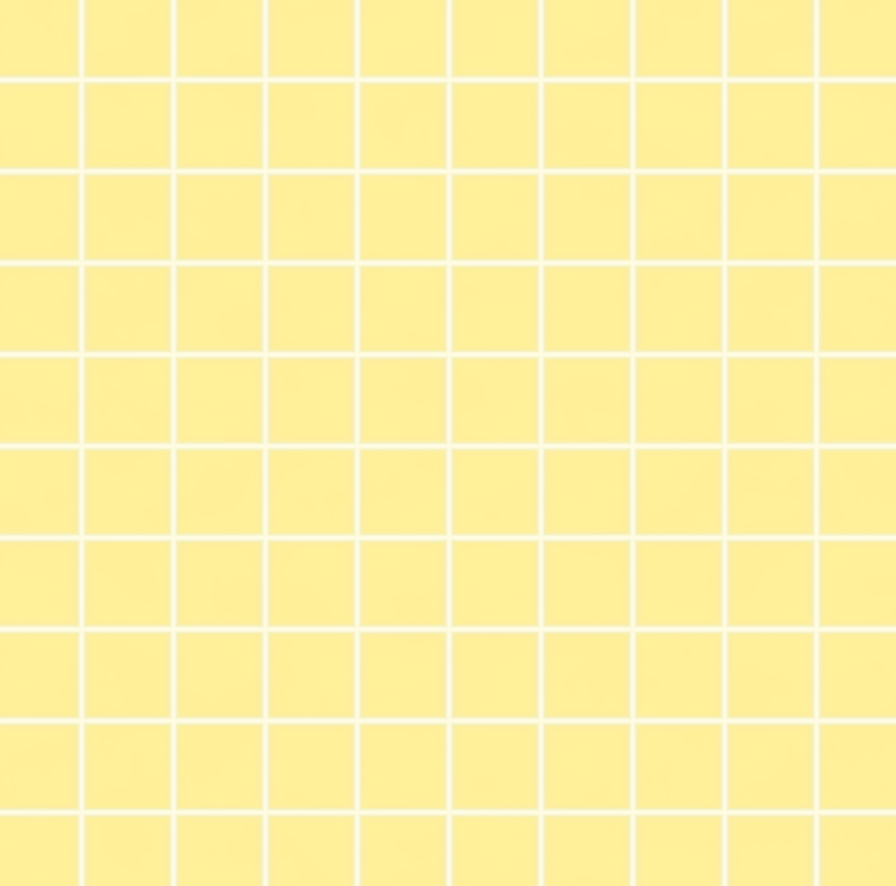
Write a Shadertoy shader that draws this pattern.

```glsl
// Lengths are fractions of the canvas height.
const vec2 PITCH = vec2(0.10368, 0.10336);
const vec2 FIRST_LINE = vec2(0.0922, 0.0830);
const float LINE_CORE = 0.0006;
const float LINE_EDGE = 0.0070;
const float BLEED_REACH = 0.015;
const float MOTTLE = 0.006;
const vec3 TILE_COLOR = vec3(1.0, 0.94, 0.60);
const vec3 BLEED_COLOR = vec3(0.985, 0.925, 0.65);
const vec3 LINE_COLOR = vec3(1.0, 0.988, 0.89);
const vec3 EDGE_DIP = vec3(0.030, 0.012, 0.0);

float hash(vec2 p) {
    return fract(sin(dot(p, vec2(127.1, 311.7))) * 4375.5);
}

// Slow uneven tone from layered sines, about -1 to 1
float layeredSines(vec2 p) {
    float sum = 0.0;
    float weight = 0.5;
    for (int i = 0; i < 4; i++) {
        sum += weight * sin(p.x + 1.7 * sin(p.y)) * cos(p.y - 0.6 * p.x);
        p = mat2(1.6, 1.2, -1.2, 1.6) * p + 2.3;
        weight *= 0.6;
    }
    return sum;
}

void mainImage(out vec4 fragColor, in vec2 fragCoord) {
    vec2 uv = fragCoord / iResolution.y;
    float pixel = 1.0 / iResolution.y;

    // Distance to the nearest vertical (x) and horizontal (y) line
    vec2 grid = (uv - FIRST_LINE) / PITCH;
    vec2 tile = floor(grid);
    vec2 dist = (0.5 - abs(fract(grid) - 0.5)) * PITCH;

    // Tile with faint mottling
    float tone = layeredSines(uv * 22.0);
    vec3 color = TILE_COLOR + MOTTLE * tone * vec3(0.3, 0.5, 1.0);

    // Pale bleed beside the lines, stronger by the vertical ones
    vec2 bleed = 1.0 - smoothstep(vec2(0.003), vec2(BLEED_REACH), dist);
    float bleedAmount = max(bleed.x, 0.6 * bleed.y) * mix(0.45, 0.9, hash(tile));
    color = mix(color, BLEED_COLOR, bleedAmount);

    // Soft lines with slightly dulled edges
    float edge = max(LINE_EDGE, LINE_CORE + pixel);
    vec2 lines = 1.0 - smoothstep(vec2(LINE_CORE), vec2(edge), dist);
    lines.x *= 0.97 + 0.03 * layeredSines(uv * vec2(9.0, 60.0));
    float cover = max(lines.x, lines.y);
    color = mix(color, LINE_COLOR, cover);
    color -= EDGE_DIP * 4.0 * cover * (1.0 - cover);

    fragColor = vec4(clamp(color, 0.0, 1.0), 1.0);
}
```
